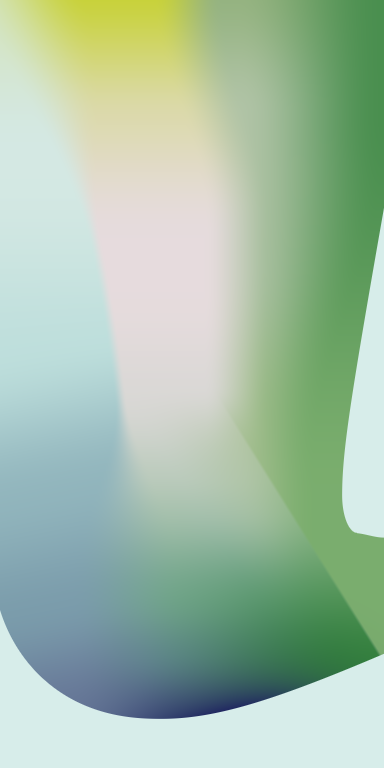
Write a WebGL 1 fragment shader that draws this background.

```glsl
precision highp float;
// A soft folded body of colour on a pale mint ground: aqua on the left, a yellow
// to blush band in the centre and green on the right, darkening to navy below.
// Each panel is a vertical ramp; curved soft borders join them inside an outline.

uniform vec2 u_resolution;

// Height of the lower outline, measured down from the top.
float floorDepth(float x) {
  float d = x - 0.42;
  float bowl = 0.208 * (1.0 - sqrt(max(1.0 - pow(max(-d, 0.0) / 0.44, 2.3), 0.0)));
  float rise = max(d, 0.0);
  return 0.936 - bowl - 0.24 * (sqrt(rise * rise + 0.09) - 0.3);
}

// Positive inside the body: above the floor and outside the right-hand notch.
float body(vec2 p) {
  float ledge = 0.694 + 0.006 * smoothstep(0.92, 1.0, p.x);
  float up = max(0.645 - p.y, 0.0);
  float corner = clamp((p.y - 0.645) / (ledge - 0.645), 0.0, 1.0);
  float side = 0.891 + 0.36 * (sqrt(up * up + 0.0064) - 0.08)
             + 0.04 * (1.0 - sqrt(1.0 - corner * corner));
  return min(floorDepth(p.x) - p.y, max(side - p.x, p.y - ledge));
}

vec3 aquaPanel(float t) {
  vec3 c = mix(vec3(0.83, 0.89, 0.72), vec3(0.83, 0.91, 0.89), smoothstep(-0.05, 0.2, t));
  c = mix(c, vec3(0.74, 0.87, 0.86), smoothstep(0.22, 0.5, t));
  c = mix(c, vec3(0.57, 0.71, 0.74), smoothstep(0.46, 0.66, t));
  c = mix(c, vec3(0.48, 0.61, 0.67), smoothstep(0.64, 0.82, t));
  return mix(c, vec3(0.41, 0.48, 0.6), smoothstep(0.8, 0.94, t));
}

vec3 blushPanel(float t) {
  vec3 c = mix(vec3(0.78, 0.82, 0.2), vec3(0.85, 0.85, 0.62), smoothstep(-0.03, 0.15, t));
  c = mix(c, vec3(0.9, 0.86, 0.865), smoothstep(0.08, 0.31, t));
  c = mix(c, vec3(0.85, 0.845, 0.835), smoothstep(0.38, 0.54, t));
  c = mix(c, vec3(0.7, 0.78, 0.71), smoothstep(0.51, 0.67, t));
  c = mix(c, vec3(0.45, 0.65, 0.55), smoothstep(0.62, 0.79, t));
  c = mix(c, vec3(0.38, 0.54, 0.55), smoothstep(0.77, 0.87, t));
  return mix(c, vec3(0.32, 0.4, 0.52), smoothstep(0.85, 0.93, t));
}

vec3 greenPanel(vec2 p) {
  vec3 sage = mix(vec3(0.58, 0.7, 0.5), vec3(0.69, 0.765, 0.65), smoothstep(-0.02, 0.15, p.y));
  sage = mix(sage, vec3(0.64, 0.745, 0.56), smoothstep(0.35, 0.55, p.y));
  vec3 leaf = mix(vec3(0.29, 0.56, 0.31), vec3(0.48, 0.68, 0.43), smoothstep(0.15, 0.65, p.y));
  float farSide = mix(1.0, 0.82, smoothstep(0.2, 0.6, p.y));
  return mix(sage, leaf, smoothstep(0.62, farSide, p.x));
}

vec3 paint(vec2 p) {
  float t = p.y;

  // Aqua to blush: a curved border, crisp at mid height and blurred at both ends.
  float border = 0.33 - 0.25 * pow(max(1.0 - t / 0.65, 0.0), 1.7);
  float blur = 0.016 + 0.13 * (1.0 - smoothstep(0.0, 0.32, t))
             + 0.13 * smoothstep(0.52, 0.75, t);
  vec3 c = mix(aquaPanel(t + 0.1 * p.x * smoothstep(0.35, 0.5, t)), blushPanel(t),
               smoothstep(border - blur, border + blur, p.x));

  // Blush to green: a wide blend above, a diagonal crease below.
  float lower = smoothstep(0.5, 0.62, t);
  float lean = smoothstep(0.0, 0.28, t);
  float crease = 0.61 + 1.25 * (t - 0.55);
  float beyond = smoothstep(-0.006, 0.006, p.x - crease);
  float blend = smoothstep(mix(0.4, 0.53, lean), mix(0.58, 0.7, lean), p.x);
  float fold = mix(0.6 * smoothstep(crease - 0.25, crease + 0.03, p.x), 1.0, beyond);
  c = mix(c, greenPanel(p), mix(blend, fold, lower));

  // Forest shade under the crease, then navy along the floor.
  float shade = smoothstep(0.66, 0.88, t) * smoothstep(0.35, 0.9, p.x) * (1.0 - beyond);
  c = mix(c, vec3(0.2, 0.51, 0.23), shade);
  float height = max(floorDepth(p.x) - t, 0.0);
  float navy = exp(-height / 0.032 - pow(abs(p.x - 0.59) / 0.22, 2.0));
  return mix(c, vec3(0.12, 0.14, 0.38), 0.95 * navy);
}

void main() {
  vec2 px = 1.0 / u_resolution;
  vec2 p = gl_FragCoord.xy * px;
  p.y = 1.0 - p.y;

  // Edge coverage from the outline value and its change per pixel.
  float inside = body(p);
  vec2 slope = vec2(body(p + vec2(px.x, 0.0)), body(p + vec2(0.0, px.y))) - inside;
  float cover = clamp(0.5 + inside / max(length(slope), 0.00001), 0.0, 1.0);

  gl_FragColor = vec4(mix(vec3(0.843, 0.929, 0.918), paint(p), cover), 1.0);
}
```
